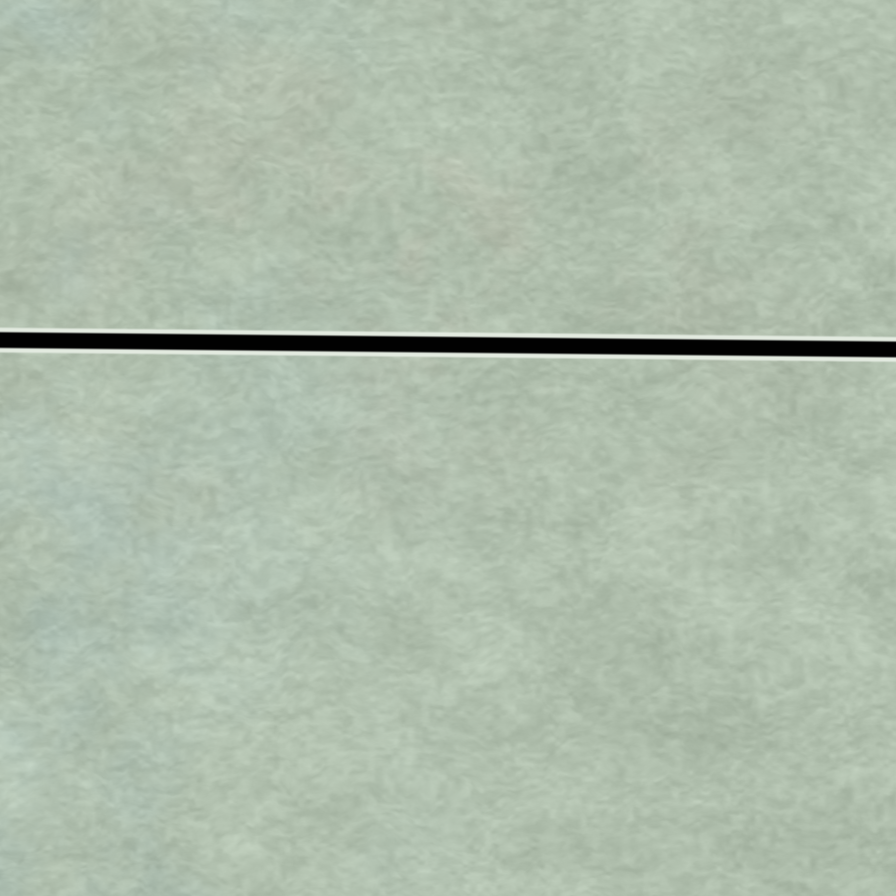
Give the GLSL for this texture, as a Shadertoy shader.

```glsl
const vec3 PAPER_LIGHT = vec3(0.728, 0.788, 0.717);
const vec3 PAPER_DARK = vec3(0.635, 0.693, 0.622);
const vec3 COOL_TINT = vec3(-0.012, 0.002, 0.026);
const vec3 WARM_TINT = vec3(0.016, -0.010, -0.006);
const vec3 GROOVE_COLOR = vec3(0.005);
const vec3 RIM_COLOR = vec3(0.89, 0.92, 0.88);
const float GROOVE_LEFT = 0.6205;
const float GROOVE_RIGHT = 0.6100;
const float GROOVE_HALF = 0.0088;
const float RIM_HALF = 0.0138;
const float EDGE_SOFTNESS = 0.0016;
const float GRAIN_STRENGTH = 0.055;

float hash(vec2 p) {
    vec3 q = fract(vec3(p.xyx) * 0.1031);
    q += dot(q, q.yzx + 33.33);
    return fract((q.x + q.y) * q.z);
}

float valueNoise(vec2 p) {
    vec2 cell = floor(p);
    vec2 f = fract(p);
    f = f * f * (3.0 - 2.0 * f);
    float low = mix(hash(cell), hash(cell + vec2(1.0, 0.0)), f.x);
    float high = mix(hash(cell + vec2(0.0, 1.0)), hash(cell + 1.0), f.x);
    return mix(low, high, f.y);
}

float fbm(vec2 p) {
    const mat2 turn = mat2(0.96, 0.28, -0.28, 0.96);
    float sum = 0.0;
    float weight = 0.5;
    for (int i = 0; i < 5; i++) {
        sum += weight * valueNoise(p);
        p = turn * p * 2.03 + 17.3;
        weight *= 0.56;
    }
    return sum / 1.074;
}

// Mottled fibrous paper with broad cool and warm stains
vec3 paper(vec2 uv) {
    vec2 warp = vec2(fbm(uv * 14.0 + 5.0), fbm(uv * 14.0 + 41.0)) - 0.5;
    vec2 p = uv + 0.025 * warp;
    float clouds = fbm(p * vec2(11.0, 16.0) + 80.0);
    float fibers = fbm(p * vec2(55.0, 95.0) + 130.0);
    float grain = valueNoise(p * vec2(120.0, 190.0) + 210.0) - 0.5;
    float tone = 0.6 + 1.0 * (clouds - 0.5) + 0.85 * (fibers - 0.5);
    vec3 color = mix(PAPER_DARK, PAPER_LIGHT, clamp(tone, 0.0, 1.2));
    color += GRAIN_STRENGTH * grain;

    float coolSide = 1.0 - smoothstep(0.0, 0.65, uv.x);
    float cool = coolSide * smoothstep(0.35, 0.7, fbm(uv * 6.0 + 300.0));
    vec2 warmOffset = (uv - vec2(0.46, 0.72)) / vec2(0.36, 0.26);
    float warm = exp(-dot(warmOffset, warmOffset)) * smoothstep(0.4, 0.7, fbm(uv * 9.0 + 400.0));
    return color + COOL_TINT * cool + WARM_TINT * warm;
}

void mainImage(out vec4 fragColor, in vec2 fragCoord) {
    vec2 uv = fragCoord / iResolution.xy;
    float softness = max(EDGE_SOFTNESS, 0.75 / iResolution.y);
    vec3 color = paper(uv);

    // Slightly tilted dark groove between pale rims
    float offset = abs(uv.y - mix(GROOVE_LEFT, GROOVE_RIGHT, uv.x));
    float rim = 1.0 - smoothstep(RIM_HALF - softness, RIM_HALF + softness, offset);
    float groove = 1.0 - smoothstep(GROOVE_HALF - softness, GROOVE_HALF + softness, offset);
    color = mix(color, RIM_COLOR, rim);
    color = mix(color, GROOVE_COLOR, groove);
    fragColor = vec4(color, 1.0);
}
```
